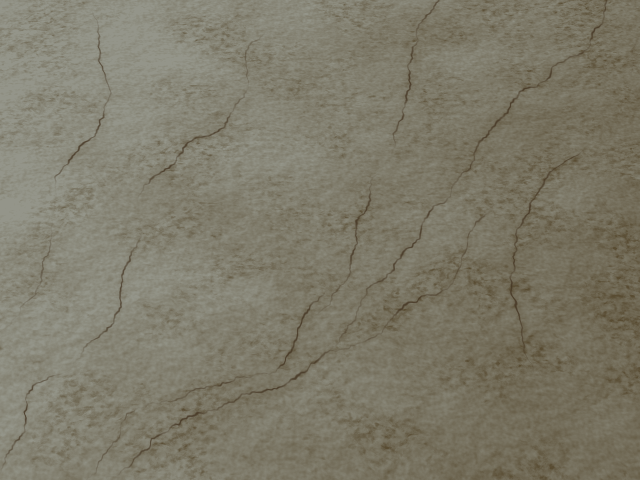
A Shadertoy shader for this texture:

```glsl
// Weathered beige stone slab with brown stains, fine pitting and thin wandering cracks.

float hash(float n) {
    return fract(sin(n * 12.9898) * 4375.85);
}

vec2 gradientAt(vec2 cell) {
    vec3 h = fract(cell.xyx * vec3(0.1031, 0.1030, 0.0973));
    h += dot(h, h.yzx + 33.33);
    float angle = 6.2832 * fract((h.x + h.y) * h.z);
    return vec2(cos(angle), sin(angle));
}

float gradientNoise(vec2 p) {
    vec2 i = floor(p), f = p - i;
    vec2 u = f * f * f * (f * (f * 6.0 - 15.0) + 10.0);
    vec2 e = vec2(1.0, 0.0);
    return mix(
        mix(dot(gradientAt(i), f), dot(gradientAt(i + e), f - e), u.x),
        mix(dot(gradientAt(i + e.yx), f - e.yx), dot(gradientAt(i + 1.0), f - 1.0), u.x),
        u.y);
}

float fbm(vec2 p) {
    float sum = 0.0, amplitude = 1.0;
    for (int k = 0; k < 5; k++) {
        sum += amplitude * gradientNoise(p);
        p = mat2(0.8, 0.6, -0.6, 0.8) * p * 2.03 + 17.3;
        amplitude *= 0.55;
    }
    return sum;
}

// x: dark crack line, y: soft stain beside it
vec2 cracks(vec2 p, float pixel) {
    vec2 result = vec2(0.0);
    for (int k = 0; k < 7; k++) {
        float id = float(k) + 1.0;
        float angle = 0.92 + 0.8 * (hash(id) - 0.5);
        vec2 along = vec2(cos(angle), sin(angle));
        vec2 center = vec2((id - 0.5) / 5.5, 0.5 + 0.75 * (hash(id + 20.0) - 0.5));
        vec2 r = p - center;
        float s = dot(r, along);
        float row = id * 7.3 + 0.4;

        // Wandering path: broad bends, kinks, then a ragged edge
        float path = 0.14 * gradientNoise(vec2(s * 3.5, row))
                   + 0.030 * gradientNoise(vec2(s * 13.0, row + 50.0))
                   + 0.008 * gradientNoise(vec2(s * 45.0, row + 90.0))
                   + 0.004 * gradientNoise(vec2(s * 120.0, row + 110.0));
        float d = abs(dot(r, vec2(-along.y, along.x)) - path);

        // Broken into strong and faint stretches, tapering at the ends
        float reach = mix(0.3, 0.6, hash(id + 40.0));
        float taper = 1.0 - smoothstep(0.7 * reach, reach, abs(s));
        float strength = taper * smoothstep(-0.45, 0.15, gradientNoise(vec2(s * 6.0, row + 130.0)));
        strength *= clamp(0.8 + 1.2 * gradientNoise(vec2(s * 34.0, row + 150.0)), 0.35, 1.0);
        float width = 0.0006 + 0.0015 * strength * (0.7 + 1.4 * gradientNoise(vec2(s * 40.0, row + 170.0)));
        float line = 1.0 - smoothstep(max(width - pixel, 0.0), width + pixel, d);
        result = max(result, strength * vec2(line, exp(-d * 130.0)));
    }
    return result;
}

void mainImage(out vec4 fragColor, in vec2 fragCoord) {
    vec2 p = fragCoord / iResolution.y;
    float pixel = 1.0 / iResolution.y;

    // Slab recedes toward the top, so its features flatten there
    vec2 slab = vec2(p.x - 0.667, p.y) * (1.0 + 0.25 * p.y) * vec2(1.0, 1.0 + 0.25 * p.y) + 3.0;
    vec2 warped = slab + 0.02 * vec2(fbm(slab * 3.0), fbm(slab * 3.0 + 40.0));
    vec2 streak = mat2(0.83, -0.56, 0.56, 0.83) * warped;

    // Light falls off from the upper left to the lower right
    float tone = 0.71 - 0.48 * (p.x - 0.667) + 0.26 * (p.y - 0.5);

    // Cloudy mottling and diagonal streaks
    tone += 0.20 * fbm(warped * vec2(2.6, 3.6));
    tone += 0.12 * fbm(streak * vec2(7.0, 15.0));

    // Brown stains: soft blotches broken into small specks
    float patches = smoothstep(-0.4, 0.6, fbm(warped * vec2(4.2, 5.0) + 9.0));
    float specks = smoothstep(-0.3, 0.7, fbm(warped * vec2(44.0, 58.0)));
    tone -= patches * (0.03 + 0.50 * specks);

    // Scattered dark pits
    float pits = smoothstep(0.25, 0.6, gradientNoise(warped * vec2(62.0, 84.0)));
    tone -= 0.40 * pits * (0.25 + patches);

    // Shallow relief, lit from the upper left
    vec2 rough = warped * vec2(30.0, 42.0);
    tone += 0.20 * (fbm(rough) - fbm(rough + vec2(-0.18, 0.25)));

    // Fine grain
    tone += 0.15 * gradientNoise(slab * 75.0) + 0.17 * gradientNoise(slab * 135.0);

    vec2 crack = cracks(p, pixel);
    tone -= 0.24 * crack.y;

    vec3 brownStone = vec3(0.39, 0.35, 0.26);
    vec3 paleStone = vec3(0.56, 0.56, 0.51);
    vec3 color = mix(brownStone, paleStone, clamp(tone, -0.25, 1.12));
    color = mix(color, vec3(0.27, 0.21, 0.14), 0.8 * crack.x);
    fragColor = vec4(color, 1.0);
}
```
